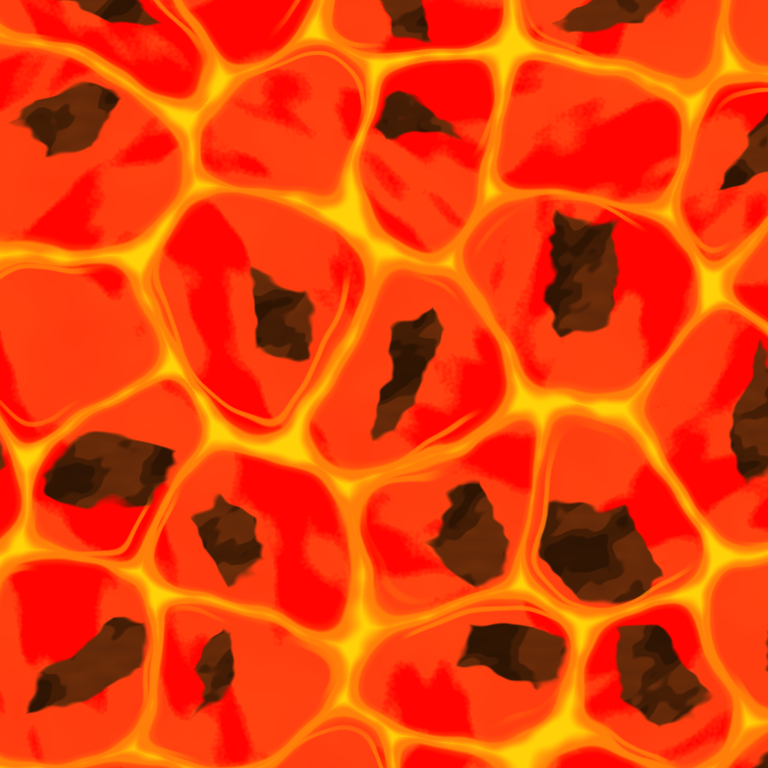
Give the GLSL for this texture, as a Shadertoy shader.

```glsl
// Painted lava: glowing veins between rounded molten cells with dark angular rocks.
#define CELLS 4.2           // cells across the canvas
#define WARP 0.045          // bending of the veins
#define VEIN_WIDTH 0.034    // half width, in cells
#define JUNCTION 14.0       // lower values swell the vein crossings
#define ROCK_CHANCE 0.86
#define ROCK_SIZE 1.0
#define RED_LEVEL 0.07      // higher values leave fewer red strokes
#define LAVA vec3(1.0, 0.245, 0.06)
#define RED vec3(1.0, 0.015, 0.0)
#define ORANGE vec3(1.0, 0.49, 0.035)
#define YELLOW vec3(1.0, 0.82, 0.03)
#define ROCK vec3(0.40, 0.165, 0.035)

const float TAU = 6.2831853;
const vec3 DARK_ROCK = vec3(0.22, 0.095, 0.015);

vec2 hash2(vec2 p) {
    vec3 q = fract(p.xyx * vec3(0.1031, 0.1030, 0.0973));
    q += dot(q, q.yzx + 33.33);
    return fract((q.xx + q.yz) * q.zy);
}

vec2 direction(float angle) { return vec2(cos(angle), sin(angle)); }

vec2 rotate(vec2 p, float angle) {
    vec2 d = direction(angle);
    return vec2(dot(p, d), dot(p, vec2(-d.y, d.x)));
}

float slope(vec2 corner, vec2 offset) {
    return dot(direction(TAU * hash2(corner).x), offset);
}

// Gradient noise, roughly -0.7 to 0.7
float noise(vec2 p) {
    vec2 i = floor(p), f = p - i;
    vec2 u = f * f * f * (f * (f * 6.0 - 15.0) + 10.0);
    vec2 e = vec2(1.0, 0.0);
    return mix(mix(slope(i, f), slope(i + e, f - e), u.x),
               mix(slope(i + e.yx, f - e.yx), slope(i + 1.0, f - 1.0), u.x), u.y);
}

float fbm(vec2 p) {
    return noise(p) + 0.5 * noise(p * 2.1 + 17.3) + 0.25 * noise(p * 4.3 + 41.7);
}

vec2 site(vec2 id) { return id + 0.12 + 0.76 * hash2(id + 61.0); }

// Smooth distance to the nearest cell border; also gives the cell and the offset from its site
float cellBorder(vec2 p, out vec2 cell, out vec2 local) {
    vec2 base = floor(p);
    float nearest = 1e3;
    for (int k = 0; k < 25; k++) {
        vec2 id = base + vec2(k % 5, k / 5) - 2.0;
        vec2 d = p - site(id);
        if (dot(d, d) < nearest) { nearest = dot(d, d); cell = id; local = d; }
    }
    float sum = 0.0;
    for (int k = 0; k < 25; k++) {
        if (k == 12) continue;
        vec2 id = cell + vec2(k % 5, k / 5) - 2.0;
        vec2 between = site(id) - site(cell);
        float d = dot(0.5 * between - local, normalize(between));
        sum += exp(-JUNCTION * d);
    }
    return -log(sum) / JUNCTION;
}

// Stretched polygon cut by random half planes
float rockDistance(vec2 q, vec2 cell) {
    vec2 h = hash2(cell + 7.0);
    if (h.x > ROCK_CHANCE) return 1.0;
    q = rotate(q, TAU * h.y) * vec2(1.0, 1.8);
    float size = ROCK_SIZE * mix(0.7, 1.25, hash2(cell + 23.0).x);
    float d = -1.0;
    for (int i = 0; i < 5; i++) {
        vec2 r = hash2(cell * 3.0 + float(i) * 11.0 + 5.0);
        float angle = (float(i) + 0.7 * r.x) * TAU / 5.0;
        d = max(d, dot(q, direction(angle)) - size * mix(0.17, 0.42, r.y));
    }
    return d;
}

void mainImage(out vec4 fragColor, in vec2 fragCoord) {
    vec2 uv = fragCoord / iResolution.y;

    // Bent cells
    vec2 bend = vec2(noise(uv * 4.5 + 3.0), noise(uv * 4.5 + 57.0));
    vec2 ragged = vec2(noise(uv * 17.0 + 9.0), noise(uv * 17.0 + 83.0));
    vec2 p = (uv + WARP * bend + 0.008 * ragged) * CELLS + 20.0;
    vec2 cell, local;
    float border = cellBorder(p, cell, local);
    vec2 seed = 40.0 * hash2(cell + 31.0);

    // Lava with broad red brush strokes, turned differently in each cell
    vec2 stroke = rotate(uv, TAU * seed.x / 40.0) * vec2(4.0, 8.5) + seed;
    float grain = noise(uv * 170.0);
    float red = fbm(stroke) + 0.35 * noise(uv * 2.2 + 12.0) + 0.05 * grain;
    vec3 color = LAVA * (1.0 + vec3(0.0, 0.12, 0.12) * fbm(uv * 6.0 + 70.0));
    color = mix(color, RED, 0.5 * smoothstep(-0.07, 0.01, red - RED_LEVEL));
    color = mix(color, RED, smoothstep(0.0, 0.09, red - RED_LEVEL));

    // Rocks with ragged outlines and darker facets
    float chips = 0.09 * noise(uv * 15.0 + 5.0) + 0.05 * noise(uv * vec2(34.0, 60.0));
    float rock = max(rockDistance(local, cell) + chips, 0.075 - border + 0.5 * chips);
    float facet = fbm(rotate(uv, 0.6) * vec2(9.0, 15.0) + seed);
    vec3 stone = mix(ROCK, DARK_ROCK, 0.75 * smoothstep(-0.05, 0.04, facet));
    stone = mix(stone, DARK_ROCK * 0.85, smoothstep(0.2, 0.28, facet));
    stone *= 1.0 + 0.12 * noise(uv * vec2(25.0, 60.0) + 8.0);
    color = mix(color, stone, smoothstep(0.018, -0.018, rock));

    // Loose thin strands beside the veins
    float strandGap = abs(border - 0.05 - 0.12 * noise(uv * 7.0 + seed));
    float strand = smoothstep(0.019, 0.006, strandGap);
    strand *= smoothstep(0.02, 0.2, noise(uv * 4.0 + seed.yx));
    color = mix(color, ORANGE, 0.85 * strand);

    // Veins: orange body, yellow in the hot cores and crossings
    float swell = noise(uv * 5.0 + 25.0) + 0.35 * noise(uv * 21.0 + 4.0);
    float depth = VEIN_WIDTH * (1.0 + 1.2 * swell) - border;
    float streak = noise(uv * 30.0 + 90.0);
    vec3 glow = mix(ORANGE, YELLOW, smoothstep(0.02, 0.075, depth + 0.03 * streak + 0.035 * noise(uv * 4.0 + 64.0)));
    color = mix(color, ORANGE, 0.3 * smoothstep(-0.03, 0.0, depth));
    color = mix(color, glow, smoothstep(-0.004, 0.014, depth));

    fragColor = vec4(clamp(color, 0.0, 1.0), 1.0);
}
```
